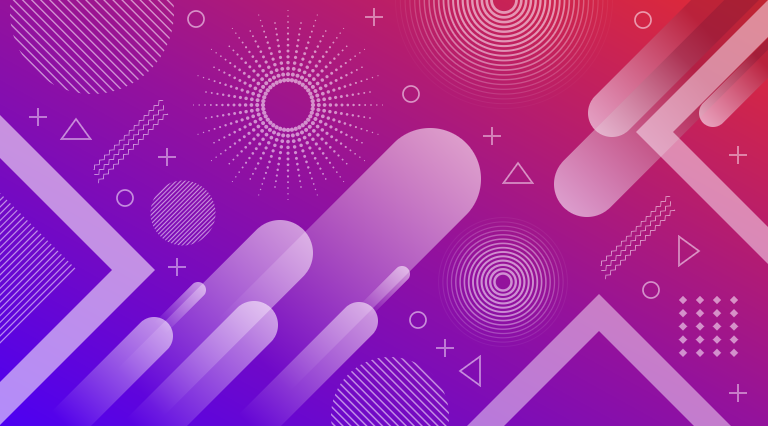
This background is drawn by a Shadertoy shader. Its source:

```glsl
// Abstract geometric backdrop: a diagonal blue-to-red gradient carrying hatched
// discs, dot burst, fading rings, small outline symbols, pills and chevrons.
// Every part is a distance function blended as translucent white over the gradient.

const float GRID_HEIGHT = 426.0;    // canvas height in layout units, y runs down
const vec2 GRID = vec2(768.0, GRID_HEIGHT);
const vec3 BLUE = vec3(0.30, 0.00, 0.95);
const vec3 PURPLE = vec3(0.58, 0.07, 0.61);
const vec3 RED = vec3(0.89, 0.17, 0.19);
const vec3 LIGHT = vec3(1.0, 0.96, 1.0);
const vec3 MAROON = vec3(0.45, 0.08, 0.20);
const float SYMBOL_ALPHA = 0.55;
const float PILL_ALPHA = 0.60;
const float LINE = 1.7;             // outline thickness
const float DIAG = 0.70711;
const float TAU = 6.28319;
const float SPOKES = 40.0;

// Pills: head x, head y, radius, fade length. The last three rise to the right.
const vec4 PILLS[10] = vec4[10](
    vec4(430, 179, 51, 300), vec4(280, 253, 33, 230), vec4(254, 325, 24, 180),
    vec4(154, 336, 19, 145), vec4(359, 321, 19, 170), vec4(198, 290, 8, 62),
    vec4(402, 274, 8, 62), vec4(612, 113, 24, 150), vec4(587, 184, 33, 190),
    vec4(713, 113, 14, 85));
const int FIRST_RISING_PILL = 7;
const vec2 CIRCLES[6] = vec2[6](vec2(196, 19), vec2(411, 94), vec2(643, 20),
    vec2(125, 198), vec2(418, 320), vec2(651, 290));
const vec2 PLUSES[8] = vec2[8](vec2(374, 17), vec2(38, 117), vec2(167, 157),
    vec2(177, 267), vec2(492, 136), vec2(738, 155), vec2(445, 348), vec2(738, 393));
// Triangles: position and pointing direction.
const vec4 TRIANGLES[4] = vec4[4](vec4(76, 130, 0, -1), vec4(518, 174, 0, -1),
    vec4(688, 251, 1, 0), vec4(471, 371, -1, 0));

// Antialiased coverage of a signed distance.
float fill(float d) { return clamp(0.5 - d * iResolution.y / GRID_HEIGHT, 0.0, 1.0); }
float stroke(float d, float width) { return fill(abs(d) - 0.5 * width); }

float hatch(float across, float spacing, float width) {
    return stroke(mod(across, spacing) - 0.5 * spacing, width);
}

// Concentric rings that thin and fade from the inner to the outer radius.
float rings(vec2 q, float inner, float outer, float spacing) {
    float r = length(q);
    float index = max(round((r - inner) / spacing), 0.0);
    float fade = 1.0 - index * spacing / (outer - inner);
    float width = mix(0.8, 0.58 * spacing, max(fade, 0.0));
    return stroke(r - inner - index * spacing, width) * smoothstep(-0.1, 0.7, fade) * step(0.0, fade);
}

// Radial spokes of dots that shrink outwards, alternately long and short.
float burst(vec2 q) {
    float spoke = round(atan(q.y, q.x) / TAU * SPOKES);
    float angle = spoke * TAU / SPOKES;
    vec2 local = vec2(dot(q, vec2(cos(angle), sin(angle))), dot(q, vec2(-sin(angle), cos(angle))));
    float row = clamp(round((local.x - 25.0) / 5.8), 0.0, 12.0 - 2.0 * mod(abs(spoke), 2.0));
    return fill(length(local - vec2(25.0 + row * 5.8, 0.0)) - mix(2.1, 0.5, row / 12.0));
}

// Three parallel zigzag lines rising to the right.
float zigzags(vec2 q) {
    float along = (q.x - q.y) * DIAG;
    float across = (q.x + q.y) * DIAG + 6.0 * abs(fract(along / 7.0) - 0.5) - 1.5;
    float lane = clamp(round(across / 6.5), -1.0, 1.0);
    return stroke(across - lane * 6.5, 1.2) * fill(abs(along + lane * 3.0) - 49.0);
}

float triangle(vec2 q, vec2 dir) {
    float h = dot(q, dir), side = abs(dot(q, vec2(-dir.y, dir.x)));
    return max(side * 0.81 + (h - 11.0) * 0.587, -h - 9.0);
}

float symbols(vec2 p) {
    float m = 0.0;
    for (int i = 0; i < 6; i++) m = max(m, stroke(length(p - CIRCLES[i]) - 8.0, LINE));
    for (int i = 0; i < 8; i++) {
        vec2 q = abs(p - PLUSES[i]);
        m = max(m, fill(max(min(q.x, q.y) - 0.5 * LINE, max(q.x, q.y) - 9.0)));
    }
    for (int i = 0; i < 4; i++) m = max(m, stroke(triangle(p - TRIANGLES[i].xy, TRIANGLES[i].zw), LINE));
    m = max(m, max(zigzags(p - vec2(130, 141)), zigzags(p - vec2(637, 237))));
    // Grid of small diamonds
    vec2 pitch = vec2(17.0, 13.2), q = p - vec2(683, 300);
    q = abs(q - pitch * clamp(round(q / pitch), vec2(0), vec2(3, 4)));
    return max(m, fill((q.x + q.y - 4.2) * DIAG));
}

float patterns(vec2 p) {
    float falling = (p.x - p.y) * DIAG, rising = (p.x + p.y) * DIAG;
    float m = hatch(falling, 6.4, 1.4) * fill(length(p - vec2(92, 12)) - 82.0);
    m = max(m, hatch(falling, 5.6, 1.5) * fill(length(p - vec2(390, 416)) - 59.0));
    m = max(m, hatch(rising, 3.1, 1.1) * fill(length(p - vec2(183, 213)) - 32.5));
    m = max(m, hatch(rising, 4.8, 1.2) * fill((p.x + abs(p.y - 270.0) - 77.0) * DIAG));
    m = max(m, rings(p - vec2(503, 282), 8.5, 68.0, 4.3));
    m = max(m, rings(p - vec2(504, 0), 12.5, 110.0, 4.8));
    return max(m, burst(p - vec2(288, 105)));
}

// 45-degree band whose outer tip lies at zero.
float chevron(float depth, float width) { return fill((abs(depth - 0.5 * width) - 0.5 * width) * DIAG); }

void mainImage(out vec4 fragColor, in vec2 fragCoord) {
    vec2 p = fragCoord * GRID_HEIGHT / iResolution.y;
    p.y = GRID_HEIGHT - p.y;

    // Diagonal gradient
    float t = 0.5 * (p.x / GRID.x + 1.0 - p.y / GRID.y);
    vec3 color = t < 0.5 ? mix(BLUE, PURPLE, 2.0 * t) : mix(PURPLE, RED, 2.0 * t - 1.0);
    color = mix(color, LIGHT, SYMBOL_ALPHA * max(patterns(p), symbols(p)));

    // Pills fading away from their round heads
    for (int i = 0; i < 10; i++) {
        bool rises = i >= FIRST_RISING_PILL;
        vec2 q = p - PILLS[i].xy;
        q = vec2(q.y - q.x, q.x + q.y) * DIAG * (rises ? -1.0 : 1.0);
        float cover = fill(length(vec2(min(q.x, 0.0), q.y)) - PILLS[i].z);
        float fade = clamp((q.x + PILLS[i].z) / PILLS[i].w, 0.0, 1.0);
        color = mix(color, MAROON, rises ? 0.3 * cover * fade : 0.0);
        color = mix(color, LIGHT, PILL_ALPHA * cover * (1.0 - fade));
    }

    // Chevrons at the left, right and bottom
    color = mix(color, LIGHT, 0.57 * chevron(155.0 - p.x - abs(p.y - 270.0), 43.0));
    color = mix(color, LIGHT, 0.50 * chevron(p.x - 636.0 - abs(p.y - 132.0), 37.0));
    color = mix(color, LIGHT, 0.47 * chevron(p.y - 294.0 - abs(p.x - 599.0), 37.0));
    fragColor = vec4(color, 1.0);
}
```
